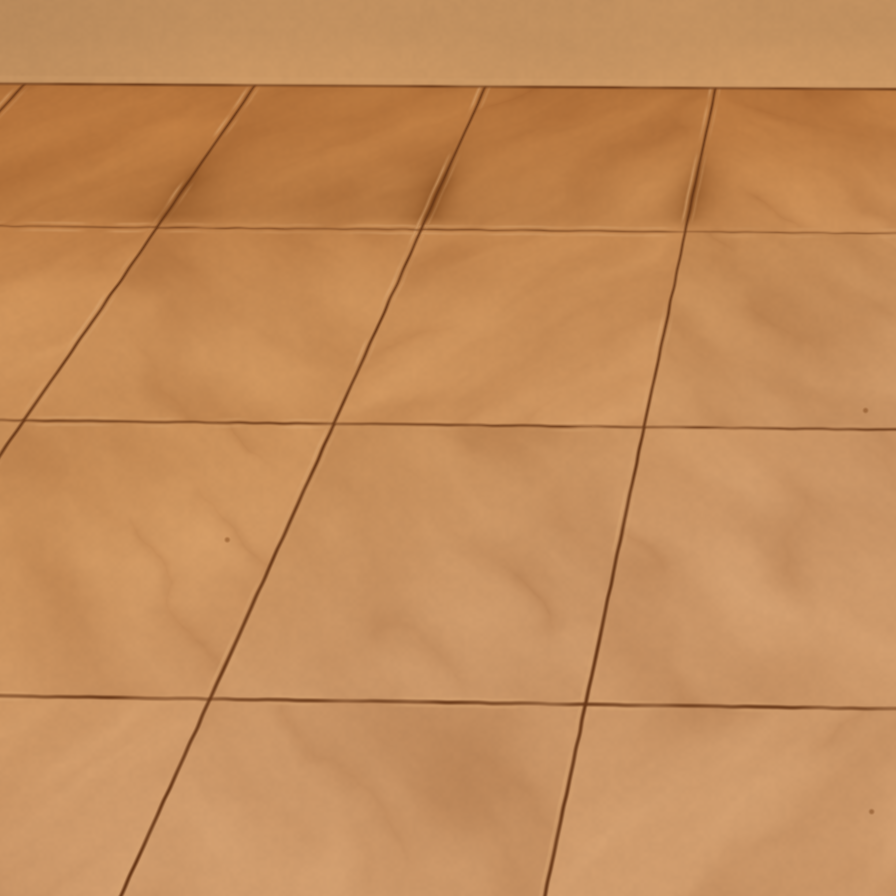
Give the GLSL for this texture, as a three.js fragment shader.

```glsl
#define HORIZON 0.9935
#define VANISH_X 1.029
#define TILE_W 0.2358
#define TILE_D 0.1187
#define WALL_EDGE 0.0965
#define GROUT_W 0.0019
#define SOFT 0.0019
#define VEIN 0.19
#define GRAIN 0.016

varying vec2 vUv;

const vec3 CLAY_FAR = vec3(0.715, 0.460, 0.240);
const vec3 CLAY_MID = vec3(0.780, 0.553, 0.340);
const vec3 CLAY_NEAR = vec3(0.795, 0.587, 0.402);
const vec3 WALL = vec3(0.765, 0.570, 0.375);
const vec3 GROUT = vec3(0.400, 0.210, 0.085);
const vec3 BEVEL = vec3(0.850, 0.650, 0.445);
const vec3 STAIN = vec3(0.480, 0.260, 0.090);

float hash(vec2 p) {
  return fract(sin(dot(p, vec2(127.1, 311.7))) * 43758.5453);
}

float noise(vec2 p) {
  vec2 i = floor(p), f = fract(p);
  f = f * f * (3.0 - 2.0 * f);
  return mix(mix(hash(i), hash(i + vec2(1.0, 0.0)), f.x),
             mix(hash(i + vec2(0.0, 1.0)), hash(i + 1.0), f.x), f.y);
}

float fbm(vec2 p) {
  float sum = 0.0, amp = 0.5;
  for (int k = 0; k < 4; k++) {
    sum += amp * noise(p);
    p = p * 2.03 + 17.3;
    amp *= 0.5;
  }
  return sum;
}

float stroke(float d, float halfWidth) {
  return 1.0 - smoothstep(halfWidth - SOFT, halfWidth + SOFT, abs(d));
}

// Smudged diagonal veins, shifted and sometimes mirrored per tile
float veins(vec2 local, vec2 id) {
  float seed = hash(id + 3.7);
  if (hash(id + 9.1) < 0.3) local.x = 1.0 - local.x;
  vec2 p = vec2(local.x - local.y, local.x + local.y) + seed * 40.0;
  p += 0.22 * (vec2(fbm(p * 2.5), fbm(p * 2.5 + 31.0)) - 0.5);
  float cloud = fbm(p * vec2(1.2, 3.4)) - 0.47;
  float ridge = 1.0 - abs(2.0 * noise(p * vec2(0.9, 3.4) + 8.0) - 1.0);
  float patchy = smoothstep(0.25, 0.75, noise(p * 2.2 + 5.0));
  return cloud + 0.38 * pow(ridge, 4.0) * patchy - 0.06;
}

void main() {
  float x = vUv.x, down = 1.0 - vUv.y;
  float y = down - (0.005 + 0.012 * down) * (x - 0.5);

  // Perspective floor coordinates, one unit per tile
  float q = y + HORIZON;
  float slant = (x - VANISH_X) / q;
  vec2 grid = vec2(slant / TILE_W + 0.896, (0.8 - 1.0 / q) / TILE_D);
  vec2 id = floor(grid), local = grid - id;

  // Signed distances to the joints in canvas units
  vec2 off = grid - floor(grid + 0.5);
  float dx = off.x * TILE_W * q / sqrt(1.0 + slant * slant);
  float dy = off.y * TILE_D * q * q;
  dx += 0.0010 * (noise(vec2(y * 60.0, id.y)) - 0.5);
  dy += 0.0010 * (noise(vec2(x * 60.0, id.x)) - 0.5);

  // Tile body
  vec3 col = mix(CLAY_FAR, CLAY_MID, smoothstep(0.10, 0.38, y + 0.10 * (x - 0.5)));
  col = mix(col, CLAY_NEAR, smoothstep(0.32, 0.80, y + 0.45 * (x - 0.5)));
  col *= 1.0 + 0.035 * (hash(id) - 0.5);
  col *= 1.0 - VEIN * vec3(0.75, 1.1, 1.5) * veins(local, id);

  // Brown seepage beside the joints of the far row
  float farRow = smoothstep(0.13, 0.23, y) * (1.0 - smoothstep(0.24, 0.258, y));
  float seep = exp(-abs(dx) * 60.0) * (0.3 + 0.5 * noise(grid * 7.0));
  float haze = 0.22 * fbm(grid * 3.0) * (1.0 - smoothstep(0.5, 0.8, x));
  col = mix(col, STAIN, farRow * (seep + haze));
  col = mix(col, STAIN, 0.12 * exp(-max(y - WALL_EDGE, 0.0) * 120.0));

  // Broken pale bevels, then soft grout growing toward the viewer
  float near = smoothstep(0.10, 0.80, y);
  float wide = GROUT_W * mix(0.65, 1.0, near);
  float thin = GROUT_W * mix(0.40, 1.0, near);
  float inside = step(-0.9, grid.y);
  float bevel = max(stroke(dx + 0.0052, 0.0014), 0.5 * stroke(dx - 0.0050, 0.0012));
  bevel = max(bevel, inside * max(0.7 * stroke(dy + 0.0040, 0.0012), 0.7 * stroke(dy - 0.0044, 0.0014)));
  col = mix(col, BEVEL, 0.6 * bevel * smoothstep(0.15, 0.85, noise(grid * 9.0)));
  float joint = 0.5 + 0.5 * noise(grid * 11.0);
  col = mix(col, GROUT, stroke(dx, wide) * (0.70 + 0.3 * joint));
  col = mix(col, GROUT, inside * stroke(dy, thin) * mix(0.70, 1.0, near) * joint);

  // Sparse dark specks
  vec2 cell = floor(vUv * 14.0);
  vec2 spot = 0.2 + 0.6 * vec2(hash(cell + 2.0), hash(cell + 5.0));
  float speck = 1.0 - smoothstep(0.0008, 0.0045, length(vUv - (cell + spot) / 14.0));
  col = mix(col, STAIN, 0.5 * speck * step(0.975, hash(cell + 13.0)));

  // Wall above the floor, with a lit base and a shadow line
  vec3 wall = WALL * (0.97 + 0.06 * fbm(vec2(x * 5.0, y * 14.0)));
  wall *= 1.0 + 0.03 * smoothstep(0.03, 0.085, y) - 0.04 * (1.0 - smoothstep(0.0, 0.3, x));
  col = mix(wall, col, smoothstep(WALL_EDGE - SOFT, WALL_EDGE + SOFT, y));
  col = mix(col, BEVEL, 0.2 * stroke(y - WALL_EDGE + 0.006, 0.003));
  col = mix(col, GROUT, stroke(y - WALL_EDGE, 0.0013) * (0.55 + 0.4 * noise(vec2(x * 25.0, 2.0))));

  // Fine grain
  col *= 1.0 + GRAIN * (noise(vUv * 240.0) + noise(vUv * 110.0) - 1.0);
  gl_FragColor = vec4(col, 1.0);
}
```
